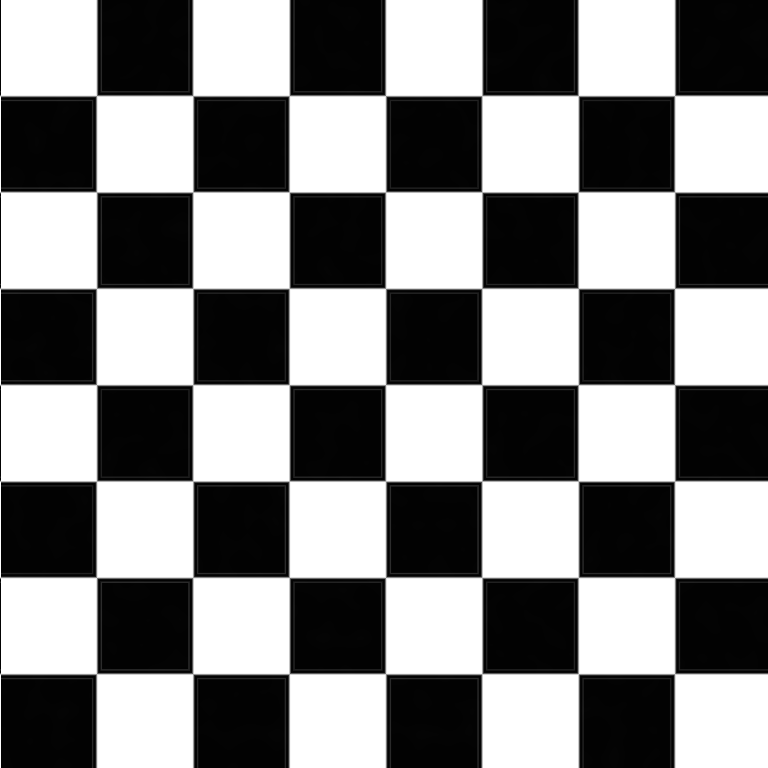
A WebGL 1 fragment shader for this pattern:

```glsl
precision highp float;
// Black and white checkerboard with soft edges and a faint grey frame inside each dark square.

uniform vec2 u_resolution;

// Lengths below are in cells unless noted.
const float CELL = 0.12546;                  // cell side, canvas units
const vec2 ORIGIN = vec2(0.0008, -0.0003);   // grid offset from the top left, canvas units
const float LAST_LINE = 7.0;                 // grid lines inside the canvas, per axis
const float EDGE_CENTER = 0.0045;            // inset of the dark squares
const float EDGE_SOFT = 0.0165;              // half width of the edge blur
const float FRAME_INSET = 0.045;
const float FRAME_HALF = 0.014;
const float FRAME_TONE = 0.17;
const float FRAME_VARIATION = 0.35;
const float INK_TONE = 0.008;
const float MOTTLE_TONE = 0.012;
const float MOTTLE_SCALE = 4.0;              // noise cells per checker cell
const vec3 PAPER = vec3(1.0);

float hash(vec2 p) {
  return fract(sin(dot(p, vec2(127.1, 311.7))) * 43758.5);
}

vec2 gradient(vec2 p) {
  float angle = 6.2832 * hash(p);
  return vec2(cos(angle), sin(angle));
}

float gradientNoise(vec2 p) {
  vec2 i = floor(p);
  vec2 f = p - i;
  vec2 w = f * f * f * (f * (f * 6.0 - 15.0) + 10.0);
  vec2 e = vec2(1.0, 0.0);
  float a = dot(gradient(i), f);
  float b = dot(gradient(i + e.xy), f - e.xy);
  float c = dot(gradient(i + e.yx), f - e.yx);
  float d = dot(gradient(i + e.xx), f - e.xx);
  return mix(mix(a, b, w.x), mix(c, d, w.x), w.y);
}

// Distance to the nearest inner grid line; squares on the border run off the canvas.
float lineDistance(vec2 grid) {
  vec2 d = abs(grid - clamp(floor(grid + 0.5), 1.0, LAST_LINE));
  return min(d.x, d.y);
}

void main() {
  vec2 uv = gl_FragCoord.xy / u_resolution;
  vec2 grid = (vec2(uv.x, 1.0 - uv.y) - ORIGIN) / CELL;
  vec2 cell = floor(grid);
  float pixel = 1.0 / (CELL * min(u_resolution.x, u_resolution.y));

  // Signed distance, positive inside the dark squares
  float dark = mod(cell.x + cell.y, 2.0);
  float dist = lineDistance(grid) * (2.0 * dark - 1.0);

  // Ink with faint mottling
  float mottle = max(gradientNoise(grid * MOTTLE_SCALE), 0.0);
  float tone = INK_TONE + MOTTLE_TONE * mottle;

  // Thin frame, its strength differing a little per square
  float frameHalf = max(FRAME_HALF, pixel);
  float frame = 1.0 - smoothstep(0.0, frameHalf, abs(dist - FRAME_INSET));
  float strength = 1.0 - FRAME_VARIATION * hash(cell);
  tone += FRAME_TONE * strength * frame;

  // Soft edge between ink and paper
  float soft = max(EDGE_SOFT, 0.7 * pixel);
  float ink = smoothstep(EDGE_CENTER - soft, EDGE_CENTER + soft, dist);
  gl_FragColor = vec4(mix(PAPER, vec3(tone), ink), 1.0);
}
```
